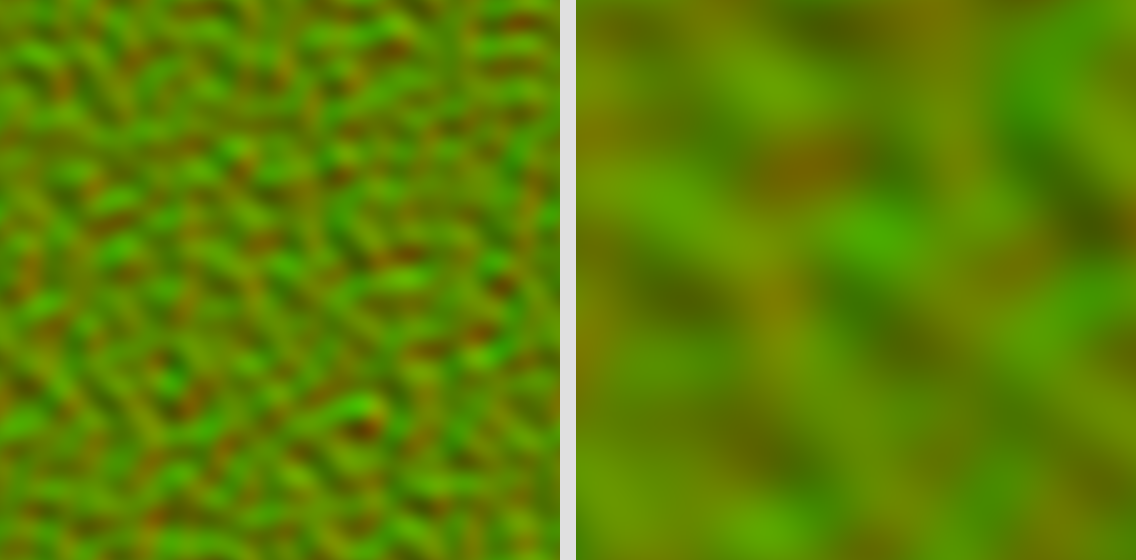
Left: the whole. Right: its middle third, enlarged.
A WebGL 1 fragment shader for this texture:

```glsl
precision highp float;

uniform vec2 u_resolution;

const float TAU = 6.2831853;
const int WAVES = 96;

float hash(float n) {
    return fract(sin(n * 12.9898 + 4.1) * 43758.5453);
}

// Slope of a bumpy surface: a sum of waves running in all directions.
// Whole-number frequencies make every wave wrap at the canvas edges.
vec2 surfaceSlope(vec2 uv) {
    vec2 slope = vec2(0.0);
    for (int i = 0; i < WAVES; i++) {
        float n = float(i);
        float angle = 0.5 * TAU * fract(n * 0.618034);
        float radius = 3.0 + 8.0 * (hash(n) + hash(n + 131.0));
        vec2 frequency = floor(radius * vec2(cos(angle), sin(angle)) + 0.5);
        float phase = TAU * (dot(frequency, uv) + hash(n + 277.0));
        slope += normalize(frequency) * cos(phase);
    }
    return slope * 2.0 / sqrt(float(WAVES));
}

void main() {
    vec2 uv = gl_FragCoord.xy / u_resolution;
    vec2 slope = surfaceSlope(uv);

    // Sideways slope tints red, upward slope tints green.
    vec2 moss = vec2(0.355, 0.5) + slope * vec2(0.047, 0.065);
    gl_FragColor = vec4(moss, 0.0, 1.0);
}
```
